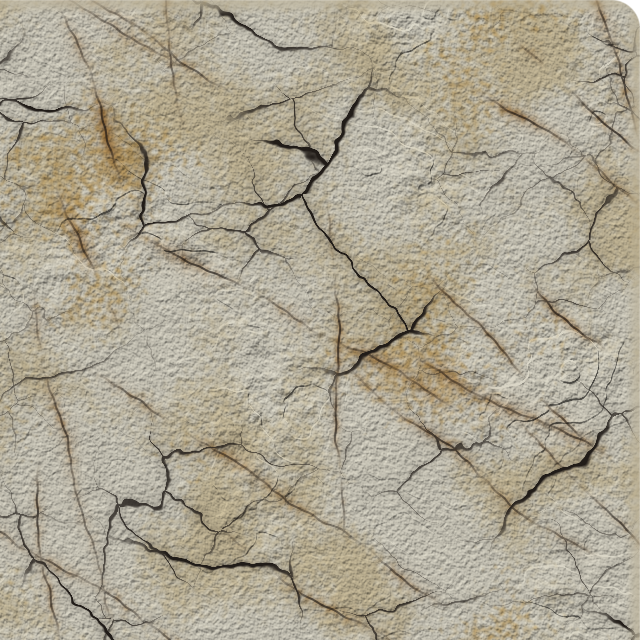
A Shadertoy shader for this texture:

```glsl
#define GREY vec3(0.745, 0.732, 0.680)
#define TAN vec3(0.700, 0.655, 0.540)
#define OCHRE vec3(0.650, 0.530, 0.310)
#define RUST vec3(0.480, 0.310, 0.120)
#define SHADOW vec3(0.130, 0.110, 0.095)
#define LIGHT vec2(-0.40, 0.92)
#define PLATES 4.2
#define CRACK 0.0085
#define SEAMS 20
#define GRAIN 0.55
#define CORNER 0.045

vec2 hash2(vec2 p) {
    vec3 q = fract(p.xyx * vec3(0.1031, 0.1030, 0.0973));
    q += dot(q, q.yzx + 33.33);
    return fract((q.xx + q.yz) * q.zy);
}

float corner(vec2 cell, vec2 f, vec2 o) {
    return dot(hash2(cell + o) * 2.0 - 1.0, f - o);
}

// Gradient noise, roughly -0.7 to 0.7
float noise(vec2 p) {
    vec2 c = floor(p), f = p - c;
    vec2 u = f * f * f * (f * (f * 6.0 - 15.0) + 10.0);
    float low = mix(corner(c, f, vec2(0, 0)), corner(c, f, vec2(1, 0)), u.x);
    float high = mix(corner(c, f, vec2(0, 1)), corner(c, f, vec2(1, 1)), u.x);
    return mix(low, high, u.y);
}

float fbm(vec2 p) {
    float sum = 0.0, amp = 1.0;
    for (int i = 0; i < 5; i++) {
        sum += amp * noise(p);
        p = mat2(1.6, 1.2, -1.2, 1.6) * p + 7.3;
        amp *= 0.5;
    }
    return sum;
}

// Sandy grain, rough patches and thin broken layers
float height(vec2 p, float rough) {
    float grain = noise(p * 130.0) + 0.5 * noise(p * 270.0 + 3.0);
    float layer = 5.0 * fbm(p * vec2(2.4, 3.2) + 21.0);
    float terrace = floor(layer) + smoothstep(0.0, 0.05, fract(layer));
    return GRAIN * grain + (0.4 + 1.6 * rough) * fbm(p * 20.0)
         + (0.15 + 0.55 * rough) * terrace;
}

// Shadow under the lower edge of split plates
float ledge(vec2 p, float scale) {
    vec2 q = p * scale * vec2(0.85, 1.15), cell = floor(q);
    vec2 a = vec2(9.0), b = vec2(9.0);
    for (int y = -1; y <= 1; y++)
    for (int x = -1; x <= 1; x++) {
        vec2 c = cell + vec2(x, y);
        vec2 r = c + hash2(c + 40.0) - q;
        if (dot(r, r) < dot(a, a)) { b = a; a = r; }
        else if (dot(r, r) < dot(b, b)) b = r;
    }
    vec2 across = normalize(b - a);
    float d = dot(0.5 * (a + b), across) / scale;
    float presence = smoothstep(-0.12, 0.32, noise(p * 4.5 + scale));
    float facing = smoothstep(-0.1, 0.9, dot(across, LIGHT));
    float width = CRACK * presence * mix(0.2, 1.0, facing) * PLATES / scale + 0.0004;
    float core = 1.0 - smoothstep(0.3 * width, width, d);
    return presence * (0.9 * core + 0.22 * exp(-d / 0.008));
}

// Straight diagonal and steep seams: x is the dark core, y the rust stain
vec2 seams(vec2 p) {
    vec2 result = vec2(0.0);
    for (int i = 0; i < SEAMS; i++) {
        float id = float(i);
        vec2 rnd = hash2(vec2(id, 17.0));
        float angle = (i % 3 == 0 ? -1.4 : -0.68) + 0.4 * (rnd.x - 0.5);
        vec2 dir = vec2(cos(angle), sin(angle));
        vec2 r = p - hash2(vec2(id, 5.0));
        float along = dot(r, dir);
        float wave = 0.03 * noise(vec2(along * 5.0, id)) + 0.006 * noise(vec2(along * 35.0, id));
        float d = abs(dot(r, vec2(-dir.y, dir.x)) + wave);
        float reach = 0.12 + 0.25 * rnd.y;
        float fade = 1.0 - smoothstep(0.6 * reach, reach, abs(along));
        fade *= smoothstep(-0.35, 0.3, noise(vec2(along * 9.0, id + 50.0)));
        float core = 1.0 - smoothstep(0.0006, 0.0026, d);
        float stain = exp(-d / (0.003 + 0.006 * rnd.x));
        result = max(result, fade * vec2(core, stain));
    }
    return result;
}

void mainImage(out vec4 fragColor, in vec2 fragCoord) {
    float pixel = 1.0 / iResolution.y;
    vec2 p = fragCoord * pixel;
    float right = iResolution.x * pixel;

    // Jagged coordinates for the breaks
    vec2 bend = vec2(fbm(p * 5.0), fbm(p * 5.0 + 31.0));
    vec2 chip = vec2(noise(p * 45.0), noise(p * 45.0 + 9.0));
    vec2 warped = p + 0.06 * bend + 0.006 * chip;

    // Mineral colours
    float patches = fbm(p * 3.3 + 12.0);
    float speckle = noise(p * 95.0 + 4.0);
    float rust = smoothstep(0.2, 0.75, patches + 0.45 * speckle);
    vec3 color = mix(GREY, TAN, smoothstep(-0.1, 0.4, fbm(p * 4.0 + 60.0) + 0.3 * speckle));
    color = mix(color, OCHRE, 0.85 * rust);
    vec2 seam = seams(p);
    color = mix(color, RUST, seam.y * clamp(0.5 + patches + 0.6 * speckle, 0.1, 0.85));

    // Relief lit from the upper left
    float rough = smoothstep(0.0, 0.4, noise(p * 4.0 + 80.0));
    float slope = height(p, rough) - height(p + 0.0025 * LIGHT, rough);
    float rim = smoothstep(0.025, 0.003, min(right - p.x, 1.0 - p.y));
    slope *= 1.0 - 0.6 * rim;
    color *= 1.0 + clamp(slope > 0.0 ? 0.5 * slope : slope, -0.6, 0.15);

    // Deep breaks
    float dark = max(ledge(warped, PLATES), 0.75 * ledge(warped + 3.7, PLATES * 2.1));
    dark = max(dark, 0.7 * seam.x);
    color = mix(color, SHADOW, clamp(dark, 0.0, 1.0) * (1.0 - 0.6 * rim));
    color = mix(color, TAN * 1.06, 0.4 * rim);

    // Rounded slab corner
    float outside = length(max(p - vec2(right, 1.0) + CORNER, 0.0)) - CORNER;
    color = mix(color, vec3(1.0), smoothstep(-pixel, pixel, outside));
    fragColor = vec4(color, 1.0);
}
```
